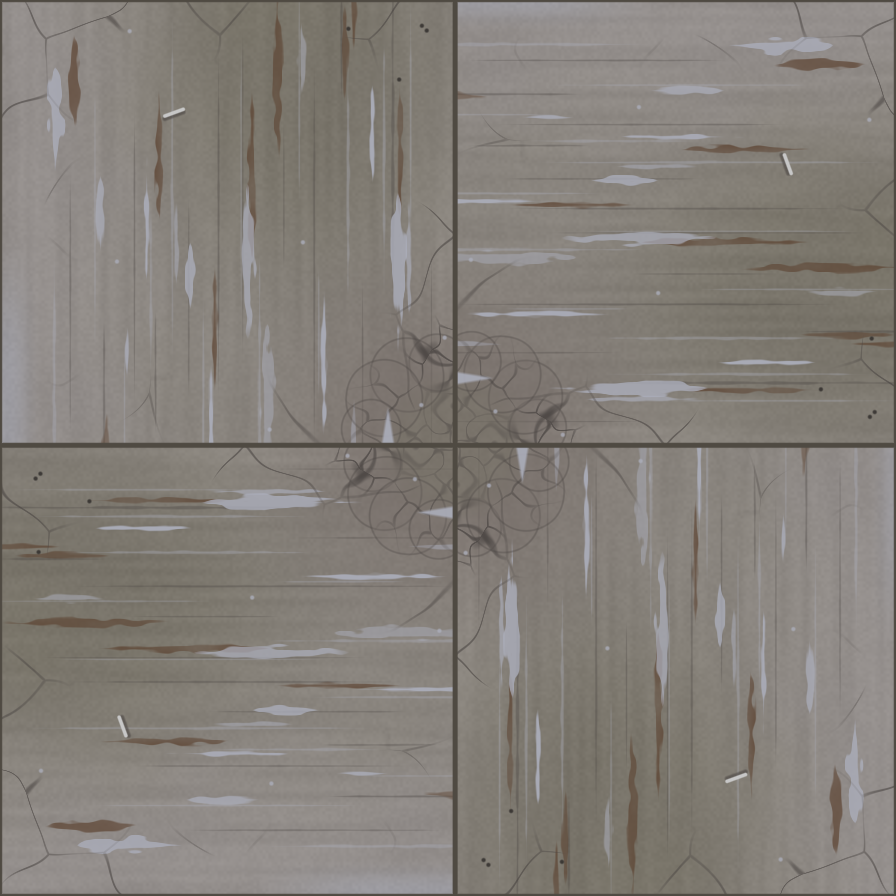
A three.js fragment shader for this texture:

```glsl
varying vec2 vUv;

const vec2 SEAM = vec2(0.508, 0.503);
const float SEAM_HALF = 0.0028;
const float BORDER = 0.0024;
const float SOFT = 0.004;
const float PAINT_COUNT = 15.0;
const float RUST_COUNT = 9.0;
const float SCRATCH_COUNT = 26.0;
const float SPECK_COUNT = 10.0;
const float RING_COUNT = 4.0;
const float ROSETTE_RADIUS = 0.29;
const vec3 GROUT = vec3(0.31, 0.29, 0.26);
const vec3 CLAY = vec3(0.535, 0.515, 0.49);
const vec3 PALE = vec3(0.585, 0.565, 0.555);
const vec3 OLIVE = vec3(0.455, 0.437, 0.39);
const vec3 MAUVE = vec3(0.495, 0.46, 0.44);
const vec3 PAINT = vec3(0.67, 0.68, 0.73);
const vec3 RUST = vec3(0.36, 0.26, 0.19);
const vec3 CRACK = vec3(0.29, 0.27, 0.26);

float hash(vec2 p) {
  return fract(sin(dot(p, vec2(127.1, 311.7))) * 43758.5453);
}

float noise(vec2 p) {
  vec2 i = floor(p), f = fract(p);
  f = f * f * (3.0 - 2.0 * f);
  return mix(mix(hash(i), hash(i + vec2(1.0, 0.0)), f.x),
             mix(hash(i + vec2(0.0, 1.0)), hash(i + 1.0), f.x), f.y);
}

float fbm(vec2 p) {
  return 0.55 * noise(p) + 0.3 * noise(p * 2.1 + 7.0) + 0.15 * noise(p * 4.3 + 3.0);
}

float fall(float near, float far, float d) {
  return 1.0 - smoothstep(near, far, d);
}

// Thin lines along the borders of jittered, warped cells
float cracks(vec2 p, float scale) {
  p = p * scale + 0.5 * vec2(noise(p * scale * 2.0), noise(p * scale * 2.0 + 19.0));
  vec2 cell = floor(p);
  float first = 9.0, second = 9.0;
  for (int y = -1; y <= 1; y++) {
    for (int x = -1; x <= 1; x++) {
      vec2 c = cell + vec2(float(x), float(y));
      float d = length(c + vec2(hash(c), hash(c + 41.0)) - p);
      second = min(second, max(first, d));
      first = min(first, d);
    }
  }
  return fall(0.001, 0.007, (second - first) / scale);
}

// Ragged vertical streak, tapered at both ends
float streak(vec2 p, float id, float count, float seed, vec2 lengths, vec2 widths, float rag) {
  vec2 key = vec2(id, seed);
  float x = mix(0.1, 0.95, (id + hash(key)) / count);
  float s = (p.y - hash(key + 3.3)) / mix(lengths.x, lengths.y, hash(key + 5.7));
  float w = mix(widths.x, widths.y, pow(hash(key + 9.1), 2.0));
  float d = abs(p.x - x) - w * (1.0 - s * s + 1.5 * (rag - 0.5));
  return fall(-SOFT * 0.5, SOFT * 0.7, d) * fall(0.9, 1.3, abs(s));
}

float segment(vec2 p, vec2 a, vec2 b) {
  vec2 ab = b - a;
  return length(p - a - ab * clamp(dot(p - a, ab) / dot(ab, ab), 0.0, 1.0));
}

vec3 tileColor(vec2 p) {
  float cloud = fbm(p * 4.0);
  float rag = noise(p * vec2(110.0, 28.0));
  float corner = length(p - vec2(1.0, 0.0));

  // Stained ground
  vec3 col = mix(PALE, CLAY, smoothstep(0.0, 0.45, p.x + 0.4 * (cloud - 0.5)));
  float stain = fall(0.05, 0.5, length((p - vec2(0.66, 0.86)) * vec2(1.0, 0.7)));
  col = mix(col, OLIVE, stain * (0.45 + 0.7 * cloud));
  col = mix(col, MAUVE, 0.7 * fall(0.1, 0.55, corner));
  col = mix(col, PAINT, 0.55 * fall(0.0, 0.08, p.x) * fall(0.15, 0.5, p.y));
  col += 0.035 * (noise(p * vec2(60.0, 3.0)) - 0.5) + 0.05 * (cloud - 0.5);
  col += 0.025 * (noise(p * 150.0) - 0.5);

  // Scratches, rust and bare paint
  for (float i = 0.0; i < SCRATCH_COUNT; i++) {
    float line = streak(p, i, SCRATCH_COUNT, 2.0, vec2(0.1, 0.4), vec2(0.001, 0.003), rag);
    col = mix(col, mod(i, 2.0) < 0.5 ? PAINT : CRACK, 0.38 * line);
  }
  for (float i = 0.0; i < RUST_COUNT; i++) {
    float mark = streak(p, i, RUST_COUNT, 17.0, vec2(0.06, 0.18), vec2(0.004, 0.011), rag);
    col = mix(col, RUST, mark * (0.4 + 0.45 * noise(p * vec2(40.0, 14.0))));
  }
  for (float i = 0.0; i < PAINT_COUNT; i++) {
    float mark = streak(p, i, PAINT_COUNT, 31.0, vec2(0.05, 0.16), vec2(0.004, 0.016), rag);
    col = mix(col, PAINT, mark * (0.5 + 0.45 * hash(vec2(i, 8.0))));
  }

  // Corner rosette and edge cracks
  col = mix(col, OLIVE, 0.5 * fall(0.12, 0.19, corner));
  for (float i = 0.0; i < RING_COUNT; i++) {
    float a = 1.5708 * (1.0 + (i + 0.5) / RING_COUNT);
    vec2 c = vec2(1.0, 0.0) + 0.19 * vec2(cos(a), sin(a));
    float d = length(p - c) - mix(0.05, 0.09, hash(vec2(i, 4.0))) + 0.02 * (cloud - 0.5);
    col = mix(col, MAUVE * 0.95, 0.25 * fall(-SOFT, SOFT, d));
    col = mix(col, CRACK, 0.35 * fall(0.0, SOFT, abs(d)));
  }
  float cluster = fall(0.04, 0.1, length(p - vec2(0.97, 0.2)));
  float web = fall(0.18, ROSETTE_RADIUS, corner) * (0.15 + 0.45 * noise(p * 14.0));
  col = mix(col, CRACK, cracks(p, 13.0) * max(web, 0.75 * cluster));
  vec2 fromMiddle = abs(p - 0.5);
  float rim = smoothstep(0.32, 0.46, max(fromMiddle.x, fromMiddle.y));
  col = mix(col, CRACK, 0.6 * cracks(p + 5.0, 4.0) * rim * smoothstep(0.4, 0.6, noise(p * 6.0)));

  // Specks, chip and wedge
  for (float i = 0.0; i < SPECK_COUNT; i++) {
    vec2 c = vec2(hash(vec2(i, 51.0)), hash(vec2(i, 67.0)));
    float dot1 = fall(0.002, 0.007, length(p - c));
    col = mix(col, mod(i, 3.0) < 1.0 ? CRACK * 0.6 : PAINT, 0.8 * dot1);
  }
  vec2 chipA = vec2(0.352, 0.735), chipB = vec2(0.393, 0.75);
  col = mix(col, CRACK, 0.6 * fall(0.002, 0.008, segment(p + vec2(0.0, 0.006), chipA, chipB)));
  col = mix(col, vec3(0.78), fall(0.002, 0.006, segment(p, chipA, chipB)));
  float wedge = abs(p.x - 0.85) - 0.014 * (1.0 - p.y / 0.085);
  return mix(col, PAINT, 0.9 * fall(-SOFT, SOFT, wedge) * fall(0.07, 0.09, p.y));
}

void main() {
  // Quarter turns about the seam crossing
  vec2 q = vUv - SEAM;
  if (q.x >= 0.0) q = q.y >= 0.0 ? vec2(-q.y, q.x) : -q;
  else if (q.y < 0.0) q = vec2(q.y, -q.x);
  vec3 col = tileColor(vec2(1.0, 0.0) + 2.0 * q);

  // Grout
  vec2 seam = abs(vUv - SEAM) - SEAM_HALF;
  vec2 edge = min(vUv, 1.0 - vUv) - BORDER;
  float grout = min(min(seam.x, seam.y), min(edge.x, edge.y));
  col = mix(col, GROUT, fall(-0.001, 0.001, grout));
  gl_FragColor = vec4(col, 1.0);
}
```
